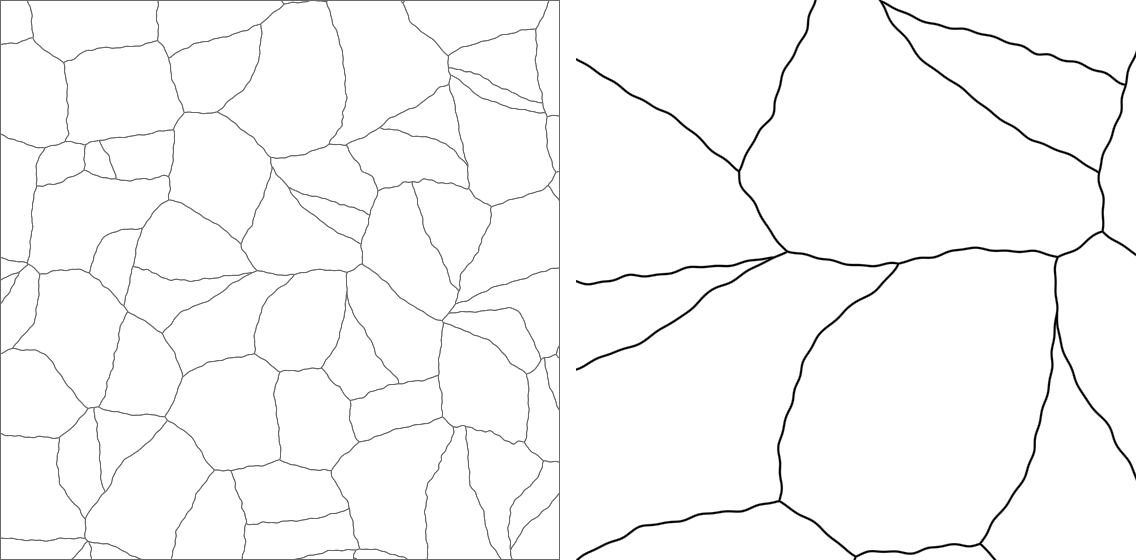
Left: the whole. Right: its middle third, enlarged.
Write a Shadertoy shader that draws this pattern.

```glsl
// Thin wavy cell walls on white: a weighted cellular network with some split cells.

const float CELLS        = 6.3;      // grid cells across the canvas
const float LINE_WIDTH   = 0.0013;   // wall thickness in canvas units
const float PIXEL_SPREAD = 1.25;     // antialiasing footprint in pixels
const float JITTER       = 0.94;     // scatter of the seeds in their grid cells
const float SIZE_SPREAD  = 0.42;     // how much cell sizes differ
const float SPLIT_CHANCE = 0.25;     // share of cells cut in two
const float WARP_AMOUNT  = 0.10;     // strength of the broadest wall wave
const float WARP_GAIN    = 0.42;     // strength ratio between wave layers
const int   WARP_LAYERS  = 5;
const int   REACH        = 2;        // neighbour search radius
const vec3  PAPER        = vec3(1.0);
const vec3  INK          = vec3(0.0);

vec3 hash3(vec2 p) {
    vec3 h = fract(vec3(p.xyx) * vec3(0.1031, 0.1030, 0.0973) + 0.37);
    h += dot(h, h.yxz + 33.33);
    return fract((h.xxy + h.yzz) * h.zyx);
}

// Layered sines bend the walls, from broad curves to fine wobble.
vec2 warp(vec2 p) {
    mat2 turn = mat2(0.8, 0.6, -0.6, 0.8);
    vec2 wave = p;
    float amount = WARP_AMOUNT, frequency = 3.0;
    for (int i = 0; i < WARP_LAYERS; i++) {
        wave = turn * wave;
        p += amount * sin(frequency * wave.yx + vec2(1.3, 4.1) * float(i + 1));
        amount *= WARP_GAIN;
        frequency *= 2.1;
    }
    return p;
}

// Vector from the seed of a grid cell to p (xy) and the seed's weight (z).
vec3 seedOffset(vec2 p, vec2 cell) {
    vec3 h = hash3(cell);
    vec2 seed = cell + 0.5 + JITTER * (h.xy - 0.5);
    return vec3(p - seed, SIZE_SPREAD * h.z);
}

// Distance in pixels to the nearest wall; toPixels maps gradients to the screen.
float wallDistance(vec2 p, mat2 toPixels) {
    vec2 base = floor(p), home = base;
    vec3 homeOffset = vec3(0.0);
    float nearest = 1e5;

    // Owner of this point
    for (int y = -REACH; y <= REACH; y++)
    for (int x = -REACH; x <= REACH; x++) {
        vec2 cell = base + vec2(x, y);
        vec3 o = seedOffset(p, cell);
        float reach = length(o.xy) - o.z;
        if (reach < nearest) {
            nearest = reach;
            home = cell;
            homeOffset = o;
        }
    }
    vec2 homeDir = homeOffset.xy / max(length(homeOffset.xy), 1e-4);

    // Walls shared with the neighbours
    float wall = 1e5;
    for (int y = -REACH; y <= REACH; y++)
    for (int x = -REACH; x <= REACH; x++) {
        vec2 cell = base + vec2(x, y);
        if (cell == home) continue;
        vec3 o = seedOffset(p, cell);
        float len = max(length(o.xy), 1e-4);
        vec2 slope = (o.xy / len - homeDir) * toPixels;
        wall = min(wall, (len - o.z - nearest) / max(length(slope), 1e-5));
    }

    // Extra wall across some cells
    vec3 h = hash3(home + 71.0);
    if (h.x < SPLIT_CHANCE) {
        float angle = 6.2832 * h.y;
        vec2 normal = vec2(cos(angle), sin(angle));
        float side = dot(homeOffset.xy, normal) + 0.3 * (h.z - 0.5);
        wall = min(wall, abs(side) / max(length(normal * toPixels), 1e-5));
    }
    return wall;
}

// Share of a pixel covered by a line at the given distance, all in pixels.
float lineCoverage(float dist, float width) {
    float overlap = 0.5 * (width + PIXEL_SPREAD) - dist;
    return clamp(overlap / PIXEL_SPREAD, 0.0, min(1.0, width / PIXEL_SPREAD));
}

void mainImage(out vec4 fragColor, in vec2 fragCoord) {
    float scale = min(iResolution.x, iResolution.y);
    vec2 p = warp(fragCoord / scale * CELLS + 17.0);
    mat2 toPixels = mat2(dFdx(p), dFdy(p));
    float width = LINE_WIDTH * scale;

    // Frame along the canvas edge
    vec2 inset = min(fragCoord, iResolution.xy - fragCoord);
    float frame = abs(min(inset.x, inset.y) - 0.5 * width);

    float dist = min(wallDistance(p, toPixels), frame);
    fragColor = vec4(mix(PAPER, INK, lineCoverage(dist, width)), 1.0);
}
```
